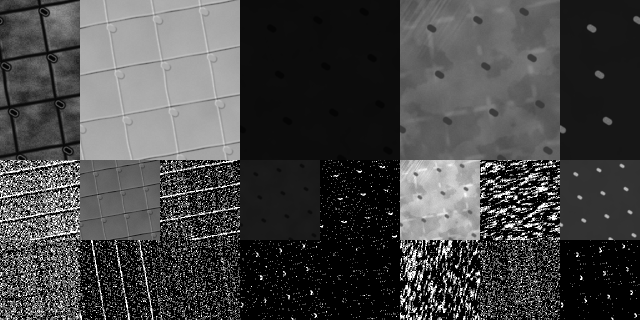
A Shadertoy shader for this texture map:

```glsl
// Grey material atlas of pegged tiles: five maps above, their half-size copies and edge masks below.

const mat2 LATTICE = mat2(0.289, -0.052, 0.0495, 0.289);
const vec2 FIRST_PEG = vec2(0.198, 0.178);

float hash(vec2 p) {
    return fract(sin(dot(p, vec2(12.9898, 78.233))) * 43758.5453);
}

float noise(vec2 p) {
    vec2 i = floor(p), f = fract(p);
    f = f * f * (3.0 - 2.0 * f);
    return mix(mix(hash(i), hash(i + vec2(1, 0)), f.x),
               mix(hash(i + vec2(0, 1)), hash(i + 1.0), f.x), f.y);
}

float clouds(vec2 p) {
    float sum = 0.0, gain = 0.5;
    for (int i = 0; i < 5; i++) {
        sum += gain * noise(p);
        p = mat2(1.6, 1.2, -1.2, 1.6) * p + 7.3;
        gain *= 0.5;
    }
    return sum;
}

float band(float d, float r, float w) {
    return 1.0 - smoothstep(r - w, r + w, abs(d));
}

// Offset from the nearest peg centre
vec2 pegOffset(vec2 p) {
    vec2 g = inverse(LATTICE) * (p - FIRST_PEG);
    return LATTICE * (g - round(g));
}

// Slanted capsule
float pegDistance(vec2 d) {
    vec2 axis = vec2(0.85, 0.53);
    return length(d - axis * clamp(dot(d, axis), -0.012, 0.012)) - 0.019;
}

// Signed distances to the upright (x) and level (y) joints
vec2 jointDistance(vec2 p) {
    vec2 g = inverse(LATTICE) * (p - FIRST_PEG + vec2(0.027, 0.034));
    g += 0.025 * (vec2(noise(p * 9.0), noise(p * 9.0 + 31.0)) - 0.5);
    return (g - round(g)) * 0.287;
}

// Continuous-tone maps
float surface(vec2 p, int map, float w) {
    vec2 joint = jointDistance(p), offset = pegOffset(p);
    vec2 tile = fract(joint / 0.287) - 0.5;
    float peg = pegDistance(offset);
    float pegMask = 1.0 - smoothstep(-w, w, peg);
    float cloud = clouds(p * 6.0) - 0.48;
    float grain = hash(floor(p * 128.0)) - 0.5;
    float tone;
    if (map == 0) {
        // Glossy shading with black grooves and ringed pegs
        float gloss = clouds(p * vec2(14.0, 22.0) + 5.0) - 0.48;
        tone = 0.27 + 0.25 * cloud + 0.3 * gloss + 0.06 * grain - 0.07 * tile.y;
        tone += 0.25 * exp(-50.0 * dot(p - vec2(0.89, 0.13), p - vec2(0.89, 0.13)));
        tone += 0.15 * band(joint.x - 0.02, 0.003, w) * noise(p * 25.0);
        float groove = max(band(joint.x, 0.009, 0.007), band(joint.y, 0.01, 0.008));
        tone = mix(tone, 0.04, groove);
        tone = mix(tone, 0.02, 1.0 - smoothstep(0.0, 0.014, peg));
        tone = mix(tone, 0.5, 0.8 * band(peg + 0.004, 0.003, w));
    } else if (map == 1) {
        // Pale relief
        tone = 0.66 + 0.05 * cloud + 0.01 * grain + 0.03 * tile.y - 0.02 * tile.x;
        tone -= 0.25 * band(joint.y, 0.003, w) * (0.5 + noise(p * 12.0));
        tone += 0.06 * band(joint.y + 0.01, 0.004, w);
        tone += 0.12 * band(joint.x, 0.004, w);
        tone -= 0.08 * band(joint.x - 0.01, 0.004, w);
        float bevel = clamp(dot(offset, vec2(-4.0, -5.0)), -0.14, 0.1);
        tone = mix(tone, 0.68, pegMask) + bevel * band(peg, 0.004, w);
    } else if (map == 2) {
        tone = mix(0.047 + 0.012 * cloud, 0.02, pegMask);
    } else if (map == 3) {
        // Stained, scratched wear
        float scratch = noise(vec2(p.x * 70.0 + p.y * 45.0, p.y * 6.0));
        float corner = smoothstep(0.45, 0.0, length(p - vec2(0.15, 0.0)));
        float stain = smoothstep(0.45, 0.55, clouds(p * 5.0 + 17.0));
        tone = 0.4 - 0.04 * p.y + 0.14 * cloud + 0.05 * (stain - 0.4) + 0.015 * grain;
        tone += 0.1 * corner * (scratch - 0.4);
        float wear = max(band(joint.x, 0.014, 0.012), band(joint.y, 0.014, 0.012));
        tone += 0.07 * wear * smoothstep(0.3, 0.8, noise(p * 16.0));
        tone = mix(tone, 0.23, pegMask);
    } else {
        tone = mix(0.085 + 0.01 * cloud, 0.43 + 0.04 * grain, pegMask);
    }
    return tone;
}

// Speckled edge masks; part is the quadrant of the lower panel
float edges(vec2 p, vec2 cell, int map, ivec2 part) {
    vec2 joint = jointDistance(p), offset = pegOffset(p);
    float rim = band(pegDistance(offset), 0.008, 0.003);
    bool level = part.y == 0, diagonal = part == ivec2(1);
    float arc = rim * step(0.006, level ? offset.y : offset.x);
    float across = level ? joint.y : joint.x;
    float line = band(across, 0.008, 0.003);
    float gap = band(across - 0.025, 0.012, 0.004);
    float seam = max(band(joint.x, 0.012, 0.004), band(joint.y, 0.012, 0.004));
    float chance;
    if (map == 0) {
        chance = diagonal ? 0.38 - 0.2 * seam : mix(0.45 - 0.35 * gap, 0.95, line);
    } else if (map == 1) {
        chance = level ? 0.23 : 0.12;
        chance = diagonal ? 0.14 + 0.12 * seam : mix(chance * (1.0 - 0.7 * gap), 0.92, line);
    } else if (map == 2) {
        chance = diagonal ? 0.002 + 0.25 * rim : 0.018 + 0.9 * arc;
    } else if (map == 3) {
        vec2 stretch = level ? vec2(0.15, 0.5) : vec2(0.5, 0.15);
        float streak = noise((cell + cell.yx * vec2(0.15, 0.25)) * stretch);
        chance = diagonal ? 0.2 : 0.85 * smoothstep(0.4, 0.8, streak);
    } else {
        chance = 0.002 + 0.95 * arc;
    }
    return step(hash(cell + 3.7), chance);
}

void mainImage(out vec4 fragColor, in vec2 fragCoord) {
    // One unit per panel, y downward, starting halfway through the first
    vec2 uv = fragCoord / iResolution.xy;
    vec2 atlas = vec2(uv.x * 4.0 + 0.5, 2.0 - uv.y * 2.0);
    int map = int(atlas.x);
    float w = 2.0 / iResolution.y, tone = 0.0;
    if (atlas.y < 1.0) {
        tone = surface(fract(atlas), map, w);
    } else {
        vec2 local = fract(atlas) * 2.0;
        ivec2 part = ivec2(local);
        if (part == ivec2(0)) {
            // Half-size copies with lifted levels
            tone = surface(fract(local), map, 2.0 * w);
            if (map == 1) tone = 0.37 + 1.3 * (tone - 0.65);
            else if (map == 2) tone *= 2.1;
            else if (map == 3) tone = 0.7 + 2.0 * (tone - 0.39);
            else tone = 0.07 + 1.5 * tone;
        } else {
            // Four samples soften the speckle
            for (int i = 0; i < 4; i++) {
                vec2 shift = (vec2(i % 2, i / 2) - 0.5) * vec2(2.0, 1.0) / iResolution.xy;
                vec2 cell = floor((atlas + shift) * 256.0);
                tone += 0.25 * edges(fract((cell + 0.5) / 128.0), cell, map, part);
            }
        }
    }
    fragColor = vec4(vec3(clamp(tone, 0.0, 1.0)), 1.0);
}
```
